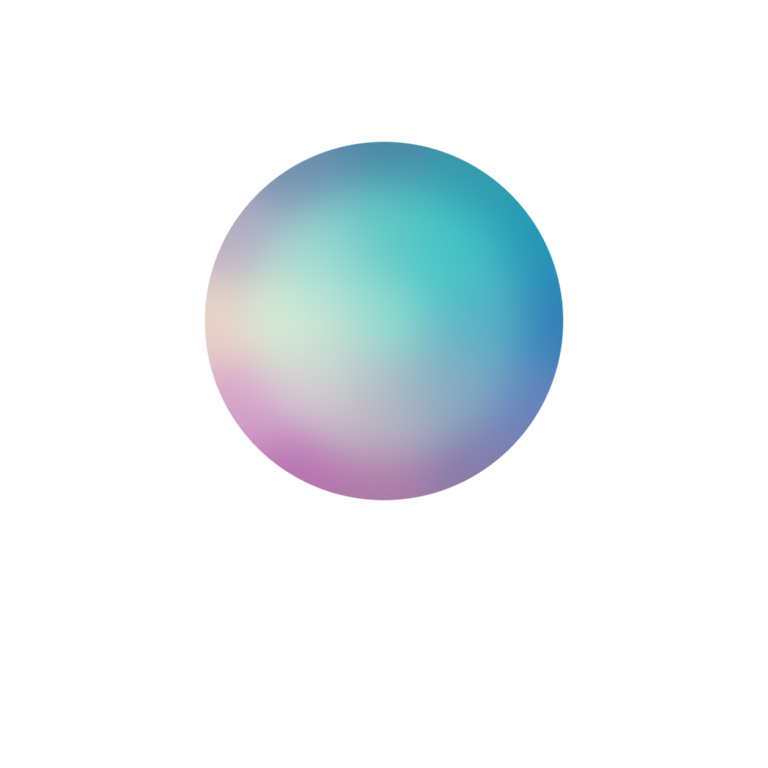
A WebGL 2 fragment shader for this background:

```glsl
#version 300 es
precision highp float;
// A softly coloured disc on plain white. Hues sit on an outer ring, an inner
// ring and the centre, and melt together by normalised Gaussian weights.

uniform vec2 u_resolution;
out vec4 fragColor;

const float TAU = 6.2831853;
const vec3 BACKGROUND = vec3(1.0);
const vec2 DISC_CENTER = vec2(0.5, 0.582);
const float DISC_RADIUS = 0.2333;
const float EDGE_WIDTH = 0.0026;
const float BLEND_SHARPNESS = 11.0;

// Ring radii are in units of the disc radius
const float RIM_RADIUS = 1.04;
const float INNER_RADIUS = 0.5;
const vec3 CORE_COLOR = vec3(0.59, 0.88, 0.82);

// Colours run counter-clockwise from the right
const int RIM_COUNT = 12;
const vec3 RIM_COLORS[RIM_COUNT] = vec3[](
    vec3(0.18, 0.49, 0.72), vec3(0.14, 0.59, 0.71),
    vec3(0.20, 0.60, 0.68), vec3(0.29, 0.52, 0.64),
    vec3(0.44, 0.55, 0.69), vec3(0.72, 0.67, 0.76),
    vec3(0.93, 0.83, 0.78), vec3(0.84, 0.62, 0.79),
    vec3(0.72, 0.43, 0.69), vec3(0.68, 0.47, 0.65),
    vec3(0.53, 0.47, 0.66), vec3(0.40, 0.51, 0.74));

const int INNER_COUNT = 8;
const vec3 INNER_COLORS[INNER_COUNT] = vec3[](
    vec3(0.34, 0.70, 0.78), vec3(0.25, 0.78, 0.78),
    vec3(0.37, 0.78, 0.77), vec3(0.63, 0.86, 0.82),
    vec3(0.85, 0.94, 0.84), vec3(0.83, 0.81, 0.82),
    vec3(0.73, 0.71, 0.76), vec3(0.54, 0.67, 0.76));

vec2 ringPoint(int index, int count, float radius) {
    float angle = TAU * float(index) / float(count);
    return radius * vec2(cos(angle), sin(angle));
}

// Colour in rgb, weight in a
vec4 weightedColor(vec2 p, vec2 source, vec3 color) {
    vec2 offset = p - source;
    return vec4(color, 1.0) * exp(-BLEND_SHARPNESS * dot(offset, offset));
}

vec3 discColor(vec2 p) {
    vec4 total = weightedColor(p, vec2(0.0), CORE_COLOR);
    for (int i = 0; i < RIM_COUNT; i++) {
        total += weightedColor(p, ringPoint(i, RIM_COUNT, RIM_RADIUS), RIM_COLORS[i]);
    }
    for (int i = 0; i < INNER_COUNT; i++) {
        total += weightedColor(p, ringPoint(i, INNER_COUNT, INNER_RADIUS), INNER_COLORS[i]);
    }
    return total.rgb / max(total.a, 1e-6);
}

void main() {
    // Keep the disc round and centred on any aspect ratio
    float side = min(u_resolution.x, u_resolution.y);
    vec2 uv = (gl_FragCoord.xy - 0.5 * u_resolution) / side + 0.5;
    vec2 fromCenter = uv - DISC_CENTER;

    // Disc mask with a smooth edge, never thinner than a pixel
    float halfEdge = 0.5 * max(EDGE_WIDTH, 1.0 / side);
    float edgeDistance = length(fromCenter) - DISC_RADIUS;
    float mask = 1.0 - smoothstep(-halfEdge, halfEdge, edgeDistance);

    // Clamp to the disc so the blend stays well defined outside
    vec2 p = fromCenter / max(DISC_RADIUS, length(fromCenter));
    fragColor = vec4(mix(BACKGROUND, discColor(p), mask), 1.0);
}
```
